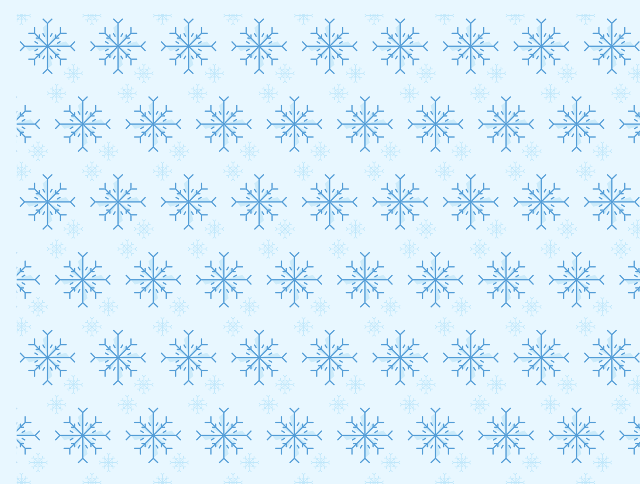
Reproduce this pattern procedurally as a WebGL 2 fragment shader.

```glsl
#version 300 es
precision highp float;
// Staggered rows of blue eight-armed snowflakes on ice white, with two pale
// small flakes beside each. One flake is folded into a single octant and drawn
// from line segments; a pinwheel of pale wedges shades the large flakes.

uniform vec2 u_resolution;
out vec4 fragColor;

const float WIDTH = 768.0;               // design units across the canvas
const vec2 PITCH = vec2(84.65, 93.4);    // column and row spacing
const vec2 MARGIN = vec2(20.0, 17.0);    // blank strip at left and top
const vec2 FIRST_FLAKE = vec2(57.0, 55.5);
const float EIGHTH_TURN = 0.78539816;

const vec3 ICE = vec3(0.91, 0.97, 1.00);
const vec3 WEDGE = vec3(0.80, 0.92, 0.98);
const vec3 PALE_LINE = vec3(0.74, 0.90, 0.98);
const vec3 BLUE_LINE = vec3(0.32, 0.61, 0.84);

float segment(vec2 p, vec2 a, vec2 b) {
  vec2 ab = b - a;
  return length(p - a - ab * clamp(dot(p - a, ab) / dot(ab, ab), 0.0, 1.0));
}

// Coverage of a shape from its signed distance and the pixel size.
float cover(float d, float pixel) {
  return 1.0 - smoothstep(-0.5 * pixel, 0.5 * pixel, d);
}

// Offset from the nearest flake of a half-drop row lattice, y pointing up.
vec2 lattice(vec2 p, vec2 start) {
  vec2 q = p - start;
  float row = floor(q.y / PITCH.y + 0.5);
  q.y -= row * PITCH.y;
  q.x -= 0.5 * PITCH.x * mod(row, 2.0);
  q.x -= PITCH.x * floor(q.x / PITCH.x + 0.5);
  return vec2(q.x, -q.y);
}

// Distance to the centre lines of a flake of radius 33.
float flakeLines(vec2 p) {
  vec2 q = abs(p);
  q = vec2(max(q.x, q.y), min(q.x, q.y));
  // Straight arm with its fork
  float d = segment(q, vec2(0.0), vec2(27.5, 0.0));
  d = min(d, segment(q, vec2(27.5, 0.0), vec2(32.5, 5.2)));
  // Diagonal arm with its fork
  d = min(d, segment(q, vec2(0.0), vec2(15.5)));
  d = min(d, segment(q, vec2(15.5), vec2(22.3, 15.5)));
  // Short inner ticks
  d = min(d, segment(q, vec2(9.8), vec2(13.5, 9.8)));
  return min(d, segment(q, vec2(12.0, 3.6), vec2(15.0, 5.4)));
}

// Signed distance to wedges on the counterclockwise side of each arm.
float flakeWedges(vec2 p) {
  float angle = atan(p.y, p.x + 1e-5);
  float arm = floor(angle / EIGHTH_TURN);
  float turn = angle - arm * EIGHTH_TURN;
  vec2 q = length(p) * vec2(cos(turn), sin(turn));
  float reach = mix(27.0, 18.5, mod(arm, 2.0));
  return max(q.y - 0.26 * q.x, 0.7 * (q.y - 1.2 * (reach - q.x)));
}

// Coverage of a small flake drawn at the given scale.
float smallFlake(vec2 p, float scale, float halfWidth, float pixel) {
  return cover(flakeLines(p / scale) * scale - halfWidth, pixel);
}

void main() {
  float pixel = WIDTH / u_resolution.x;
  vec2 p = vec2(gl_FragCoord.x, u_resolution.y - gl_FragCoord.y) * pixel;

  // Pale small flakes
  float pale = smallFlake(lattice(p, FIRST_FLAKE + vec2(31.0, 32.5)), 0.34, 0.4, pixel);
  pale = max(pale, smallFlake(lattice(p, FIRST_FLAKE + vec2(11.0, 56.5)), 0.34, 0.4, pixel));
  vec3 color = mix(ICE, PALE_LINE, pale);

  // Large flakes: shading, then lines
  vec2 large = lattice(p, FIRST_FLAKE);
  color = mix(color, WEDGE, cover(flakeWedges(large), pixel));
  color = mix(color, BLUE_LINE, cover(flakeLines(large) - 0.75, pixel));

  // Blank margin
  vec2 inside = smoothstep(-0.5 * pixel, 0.5 * pixel, p - MARGIN);
  fragColor = vec4(mix(ICE, color, inside.x * inside.y), 1.0);
}
```
